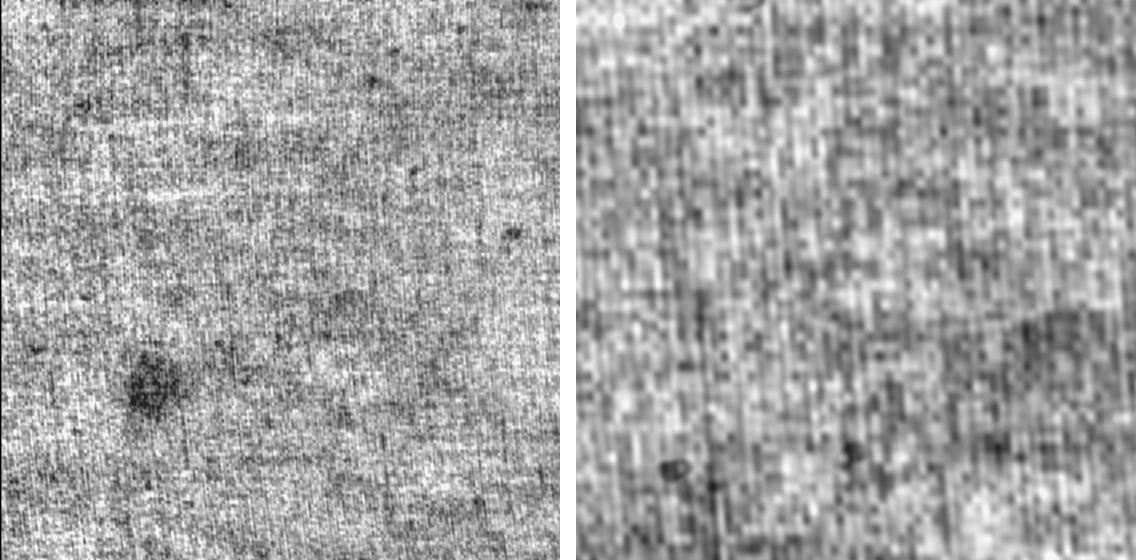
Left, the full canvas; right, a detail of the centre.
Give the GLSL for this texture, as a WebGL 2 fragment shader.

```glsl
#version 300 es
precision highp float;
// Worn grey woven cloth: fine stretched noise layers form the warp, weft and grain.
// Loops lay leaning dark warp streaks and pale weft bands over it, a cellular
// grid scatters small dark specks, and one ragged stain sits at the lower left.

uniform vec2 u_resolution;
out vec4 fragColor;

float hash(vec2 p) {
    vec3 q = fract(p.xyx * 0.1031);
    q += dot(q, q.yzx + 33.33);
    return fract((q.x + q.y) * q.z);
}

// Value noise centred on zero
float noise(vec2 p) {
    vec2 cell = floor(p), f = fract(p);
    f = f * f * (3.0 - 2.0 * f);
    float low = mix(hash(cell), hash(cell + vec2(1, 0)), f.x);
    float high = mix(hash(cell + vec2(0, 1)), hash(cell + vec2(1, 1)), f.x);
    return mix(low, high, f.y) - 0.5;
}

// Fine threads and broad tonal drift
float weave(vec2 p) {
    float grain = 0.40 * noise(p * vec2(195, 165))
                + 0.18 * noise(p * vec2(95, 185) + 37.0);
    float warp = 0.25 * noise(p * vec2(215, 28) + 71.0)
               + 0.025 * sin(p.x * 920.0 + 3.0 * noise(p * 9.0));
    float weft = 0.17 * noise(p * vec2(13, 105) + 113.0);
    float drift = 0.18 * noise(p * vec2(6, 15) + 151.0)
                + 0.17 * noise(p * vec2(26, 40) + 193.0);
    return (grain + warp) * mix(1.15, 0.85, p.x) + weft + drift;
}

// Broken dark lines along the warp
float warpStreaks(vec2 p) {
    float sum = 0.0;
    for (float i = 0.0; i < 20.0; i++) {
        float x = (i + hash(vec2(i, 3))) / 20.0;
        float y = hash(vec2(i, 17));
        float reach = mix(0.10, 0.38, hash(vec2(i, 29)));
        float width = mix(0.0025, 0.0055, hash(vec2(i, 41)));
        float offset = (p.x - x + 0.003 * noise(vec2(i * 7.0, p.y * 45.0))) / width;
        float ends = 1.0 - smoothstep(0.6, 1.0, abs(p.y - y) / reach);
        float breaks = smoothstep(-0.35, 0.35, noise(vec2(i * 11.0, p.y * 38.0)));
        sum += exp(-offset * offset) * ends * breaks * mix(0.5, 1.0, hash(vec2(i, 53)));
    }
    return sum;
}

// Pale rubbed bands along the weft, rising to the right
float weftBands(vec2 p) {
    float sum = 0.0;
    for (float i = 0.0; i < 9.0; i++) {
        vec2 centre = vec2(hash(vec2(i, 67)), (i + hash(vec2(i, 79))) / 9.0);
        float reach = mix(0.12, 0.32, hash(vec2(i, 83)));
        float offset = (p.y - centre.y - 0.055 * (p.x - centre.x)) / 0.008;
        float ends = 1.0 - smoothstep(0.5, 1.0, abs(p.x - centre.x) / reach);
        sum += exp(-offset * offset) * ends * (0.7 + noise(vec2(p.x * 30.0, i * 13.0)));
    }
    return sum;
}

// Small dark specks, some cells of a jittered grid
float specks(vec2 p) {
    vec2 cell = floor(p * 9.0);
    float sum = 0.0;
    for (float j = -1.0; j <= 1.0; j++) {
        for (float i = -1.0; i <= 1.0; i++) {
            vec2 id = cell + vec2(i, j) + 20.0;
            vec2 centre = (id - 20.0 + vec2(hash(id), hash(id + 97.0))) / 9.0;
            float radius = mix(0.007, 0.017, hash(id + 131.0));
            float dist = length((p - centre) * vec2(0.8, 1.1)) + 0.009 * noise(p * 90.0);
            float present = step(0.68, hash(id + 173.0));
            sum += present * (1.0 - smoothstep(0.3 * radius, radius, dist));
        }
    }
    return min(sum, 1.0);
}

// Large ragged stain, darkest along its left and lower rim
float stain(vec2 p) {
    vec2 d = p - vec2(0.28, 0.305);
    float dist = length(d * vec2(0.95, 1.05)) + 0.03 * noise(p * 28.0)
               + 0.025 * noise(p * vec2(130, 20));
    float rim = 0.75 - 4.0 * d.x - 3.0 * d.y;
    return (1.0 - smoothstep(0.035, 0.072, dist)) * clamp(rim, 0.4, 1.1);
}

void main() {
    vec2 uv = gl_FragCoord.xy / u_resolution;
    float fall = 1.0 - uv.y;
    vec2 leaning = uv - vec2(0.065 * fall * fall, 0.0);

    float tone = 0.645 + weave(leaning + vec2(0.1, 0.0));
    tone += 0.15 * weftBands(uv);
    tone -= 0.23 * warpStreaks(leaning);
    tone -= 0.24 * specks(uv);
    tone -= 0.31 * stain(uv);

    // Shaded top hem and dark left border
    tone -= 0.16 * smoothstep(0.975, 1.0, uv.y) * (1.0 - smoothstep(0.3, 0.6, uv.x));
    tone = clamp(tone, 0.14, 0.96);
    tone *= smoothstep(0.001, 0.004, uv.x);
    fragColor = vec4(vec3(tone), 1.0);
}
```
